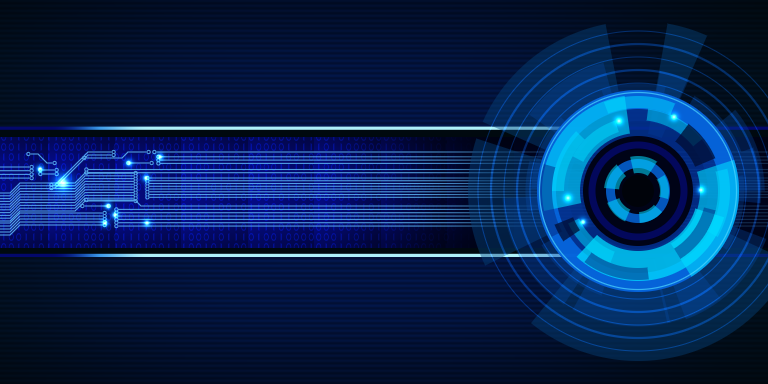
Give the GLSL for this background, as a Shadertoy shader.

```glsl
// A dark striped backdrop crossed by a blue circuit band, with a glowing dial.
// Traces are bundles of bent parallel lines; the dial is a stack of polar sectors.
// The canvas is 768 x 384 units, with y measured up from its middle.

float hash(vec2 p) { return fract(sin(dot(p, vec2(12.99, 78.23))) * 437.58); }

// Coverage of a shape from its signed distance
float fill(float d) { return clamp(0.5 - d * iResolution.y / 384., 0., 1.); }

// Parallel traces over span, shifted by rise at each bend, with end nodes
float bundle(vec2 p, vec2 span, float top, float pitch, float count, vec2 bends, float rise) {
    vec2 t = clamp((p.x - bends) / max(abs(rise), 0.01), 0., 1.);
    float y = p.y - rise * (t.x + t.y);
    float row = clamp(floor((top - y) / pitch + 0.5), 0., count - 1.);
    float dy = abs(y - top + row * pitch);
    bool slanted = fract(t.x) + fract(t.y) > 0.;
    float d = max(slanted ? dy * 0.707 : dy, max(span.x - p.x, p.x - span.y));
    float endX = min(abs(p.x - span.x + 1.6), abs(p.x - span.y - 1.6));
    return fill(min(d, abs(length(vec2(endX, dy)) - 1.6)) - 0.55);
}

float straight(vec2 p, float x0, float x1, float top, float pitch, float count) {
    return bundle(p, vec2(x0, x1), top, pitch, count, vec2(2000), 0.);
}

// Ring sector; angles in degrees
float sector(vec2 q, float r0, float r1, float middle, float halfWidth) {
    float r = length(q);
    float off = abs(mod(degrees(atan(q.y, q.x)) - middle + 180., 360.) - 180.);
    return fill(max(max(r0 - r, r - r1), radians(off - halfWidth) * r));
}

vec3 backdrop(vec2 p) {
    float light = exp(-pow(abs(p.x - 350.) / 310., 3.)) * (1. - abs(p.y) / 550.);
    vec3 col = mix(vec3(0.005, 0.055, 0.09), vec3(0.01, 0.09, 0.32), light);
    col *= 0.9 + 0.16 * sin(p.y * 1.2566);
    return col * (1. - 0.3 * smoothstep(110., 200., abs(p.y)));
}

vec3 band(vec2 p, vec3 col) {
    col = mix(col, vec3(0, 0.035, 0.06), fill(abs(p.y) - 64.));
    // Stepped panels, dimming to the right
    float fade = 1. - smoothstep(300., 500., p.x);
    vec3 navy = mix(vec3(0, 0.015, 0.12), vec3(0.015, 0.04, 0.48), fade);
    navy *= 1.1 - 0.3 * fract((p.x - 248.) / 66.5);
    navy *= 1. - 0.3 * smoothstep(25., 56., abs(p.y));
    // Faint grid of ovals and bars
    vec2 size = vec2(7.5, 10), c = (fract(p / size) - 0.5) * size;
    float pick = hash(floor(p / size));
    float mark = pick < 0.5 ? abs(length(c * vec2(1.3, 0.85)) - 2.8) - 0.5
                            : max(abs(c.x) - 0.6, abs(c.y) - 3.3);
    navy += vec3(0, 0.04, 0.28) * fill(mark) * fade;
    col = mix(col, navy, fill(abs(p.y + 0.5) - 55.5));
    // Bright rails
    float glow = smoothstep(50., 150., p.x) * (1. - smoothstep(560., 600., p.x));
    vec3 rail = mix(vec3(0.01, 0.03, 0.42), vec3(0.1, 0.5, 0.9), min(glow * 2., 1.));
    rail = mix(rail, vec3(0.68, 0.94, 0.98), glow * glow);
    return mix(col, rail, fill(abs(abs(p.y - 0.2) - 63.6) - 1.6));
}

float circuit(vec2 p) {
    // Long lines to the right
    float t = straight(p, 156., 900., 40., 4., 1.) + straight(p, 160., 900., 35.2, 3.3, 3.)
            + straight(p, 88., 900., 22.5, 3.2, 2.) + straight(p, 149., 900., 14., 2.76, 8.)
            + straight(p, 118., 900., -17.4, 3.33, 6.)
            + bundle(p, vec2(88, 900), -8., 4., 1., vec2(135, 2000), -6.);
    t *= 1. - 0.75 * smoothstep(400., 560., p.x);
    // Short lines on the left
    t += straight(p, -20., 30., 25., 3.7, 4.) + straight(p, 42., 55., 22., 4., 2.)
       + straight(p, 130., 150., 29., 3., 1.) + straight(p, 84., 107., -14., 3., 1.)
       + bundle(p, vec2(-20, 134), -1., 2.8, 11., vec2(10, 75), 10.)
       + bundle(p, vec2(-20, 103), -31., 3., 5., vec2(10, 2000), 10.)
       + bundle(p, vec2(53, 112), 7., 3., 2., vec2(55, 2000), 33.)
       + bundle(p, vec2(86, 147), 34., 3., 1., vec2(122, 2000), 6.)
       + bundle(p, vec2(30, 53), 38., 3., 1., vec2(38, 2000), -9.);
    return min(t, 1.);
}

vec3 dial(vec2 q, vec3 col) {
    float r = length(q);
    vec3 blue = vec3(0.02, 0.42, 0.9), cyan = vec3(0, 0.86, 1);
    // Wide translucent fans
    float fans = sector(q, 58., 170., 128.5, 27.5) + sector(q, 58., 170., 73., 7.)
               + sector(q, 58., 170., 184., 22.) + sector(q, 58., 170., 283., 52.);
    col = mix(col, vec3(0.02, 0.27, 0.5), 0.42 * min(fans, 1.));
    // Scattered middle sectors and thin circles
    for (float i = 0.; i < 14.; i++) {
        float reach = 106. + 32. * hash(vec2(i, 3));
        float s = sector(q, 70., reach, i * 137.5 + 20., 7. + 20. * hash(vec2(i, 8)));
        col = mix(col, vec3(0.02, 0.3, 0.68), 0.3 * s);
    }
    for (float i = 0.; i < 5.; i++)
        col += vec3(0.01, 0.13, 0.3) * fill(abs(r - 108. - i * 13.) - 0.5 - 0.6 * mod(i, 2.));
    // Main bright ring
    col = mix(col, vec3(0.01, 0.2, 0.6), 0.8 * fill(r - 101.));
    col = mix(col, blue, 0.85 * fill(abs(r - 91.5) - 9.5));
    col = mix(col, cyan, 0.6 * sector(q, 58., 96., 145., 47.));
    col = mix(col, cyan, 0.75 * sector(q, 60., 90., 285., 58.));
    col = mix(col, cyan, 0.6 * sector(q, 62., 101., 340., 38.));
    for (float i = 0.; i < 9.; i++) {
        float s = sector(q, 62. + 3. * i, 74. + 3. * i, i * 97. + 130., 22.);
        s *= fill(r - 101.);
        col = mix(col, mod(i, 3.) < 2. ? cyan : vec3(0.01, 0.16, 0.5), 0.5 * s);
    }
    float gaps = sector(q, 70., 90., 208., 6.) + sector(q, 62., 84., 38., 15.);
    col = mix(col, vec3(0, 0.05, 0.2), 0.75 * gaps);
    col = mix(col, vec3(0.3, 0.85, 1), 0.7 * fill(abs(r - 98.5) - 0.6));
    // Dark hub and segmented inner ring
    col = mix(col, vec3(0, 0.01, 0.09), fill(r - 55.));
    col = mix(col, vec3(0.01, 0.03, 0.36), fill(abs(r - 46.) - 3.5));
    col = mix(col, blue, 0.8 * fill(abs(r - 27.5) - 4.5));
    for (float i = 0.; i < 5.; i++)
        col = mix(col, cyan, 0.55 * sector(q, 18. + i, 35. - i, i * 72. + 80., 23.));
    return mix(col, vec3(0, 0.01, 0.04), fill(r - 16.));
}

void mainImage(out vec4 fragColor, in vec2 fragCoord) {
    vec2 p = fragCoord / iResolution.y * 384. - vec2(0, 192);
    vec3 col = mix(band(p, backdrop(p)), vec3(0.36, 0.72, 0.97), 0.85 * circuit(p));
    col = dial(p - vec2(638, 1), col);
    // Sparks; the first one is the largest
    vec2 sparks[14] = vec2[](vec2(63, 9), vec2(40, 23), vec2(129, 29), vec2(160, 35),
        vec2(146, 14), vec2(108, -14), vec2(115, -23), vec2(105, -31), vec2(147, -31),
        vec2(619, 71), vec2(674, 75), vec2(701, 2), vec2(568, -6), vec2(583, -30));
    for (int i = 0; i < 14; i++) {
        float d = length(p - sparks[i]) / (i == 0 ? 2.2 : 1.);
        col += vec3(0, 0.5, 0.65) * exp(-d * d / 18.) + vec3(0.8) * exp(-d * d / 3.5);
    }
    fragColor = vec4(clamp(col, 0., 1.), 1);
}
```
